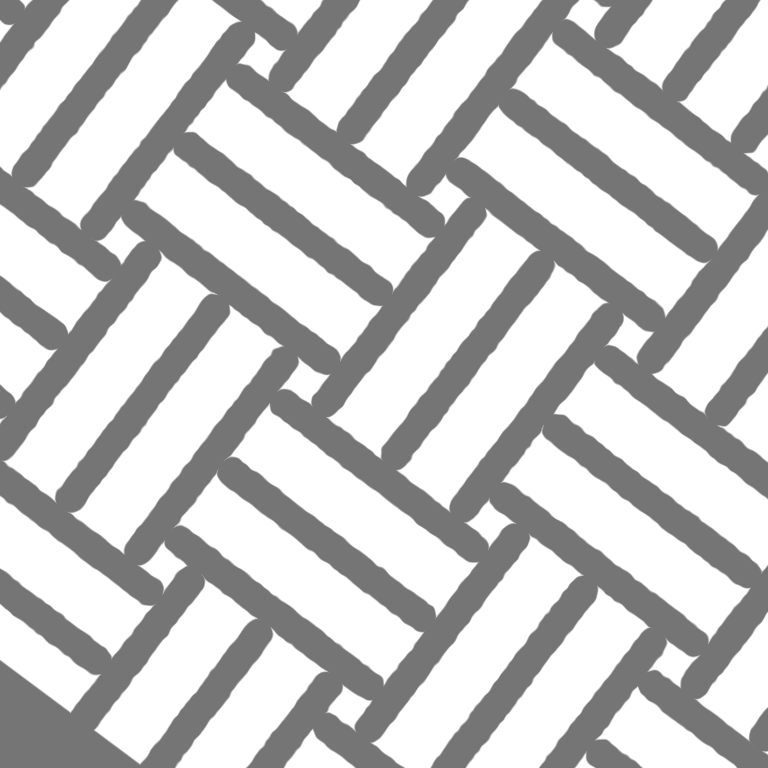
Write a three.js fragment shader that draws this pattern.

```glsl
// A tilted basket weave of grey round-ended bars on white: square blocks of
// three bars alternate in direction, and a solid grey corner closes the weave.
// Bars are capsule distances in a rotated grid, with slightly rough edges.
varying vec2 vUv;

float hash(vec2 p) {
  vec3 q = fract(p.xyx * vec3(0.1031, 0.103, 0.0973));
  q += dot(q, q.yzx + 33.33);
  return fract((q.x + q.y) * q.z);
}

float valueNoise(vec2 p) {
  vec2 i = floor(p), f = fract(p);
  f = f * f * (3.0 - 2.0 * f);
  return mix(mix(hash(i), hash(i + vec2(1.0, 0.0)), f.x),
             mix(hash(i + vec2(0.0, 1.0)), hash(i + 1.0), f.x), f.y);
}

// Distance to three parallel capsules that run along y
float barBlock(vec2 p) {
  float spacing = 0.1126;
  p.x -= spacing * clamp(floor(p.x / spacing + 0.5), -1.0, 1.0);
  return length(vec2(p.x, max(abs(p.y) - 0.156, 0.0))) - 0.019;
}

// Bars overhang their block, so the neighbours are checked too
float basketWeave(vec2 p) {
  float blockSize = 0.302;
  vec2 home = floor(p / blockSize + 0.5);
  float nearest = 1.0;
  for (int j = -1; j <= 1; j++) {
    for (int i = -1; i <= 1; i++) {
      vec2 block = home + vec2(float(i), float(j));
      vec2 local = p - block * blockSize;
      bool turned = mod(block.x + block.y, 2.0) > 0.5;
      nearest = min(nearest, barBlock(turned ? local.yx : local));
    }
  }
  return nearest;
}

void main() {
  // Rotated frame centred on one block
  float c = cos(0.653), s = sin(0.653);
  vec2 d = vUv - vec2(0.609, 0.531);
  vec2 weavePos = vec2(c * d.x - s * d.y, s * d.x + c * d.y);

  // Rough bar edges
  float dist = basketWeave(weavePos);
  dist += (valueNoise(vUv * 110.0 + 7.0) - 0.5) * 0.0026;

  // Solid lower left corner
  dist = min(dist, (vUv.y + 0.745 * vUv.x - 0.1406) * 0.802);

  float paper = smoothstep(-0.0015, 0.0015, dist);
  gl_FragColor = vec4(mix(vec3(0.46), vec3(1.0), paper), 1.0);
}
```
